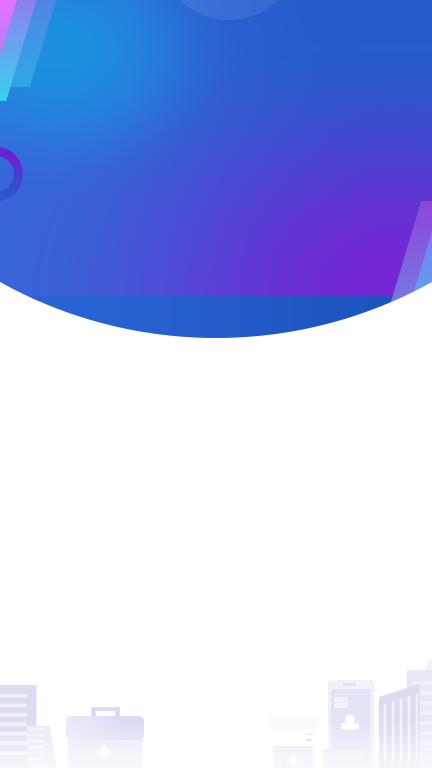
This background is drawn by a WebGL 2 fragment shader. Its source:

```glsl
#version 300 es
precision highp float;
// Curved blue-violet header with slanted ribbons above a pale medical skyline on white.
uniform vec2 u_resolution;
out vec4 outColor;

// The canvas spans GRID units, origin at the lower left.
const vec2 GRID = vec2(432.0, 768.0);
const vec2 HEADER_CENTER = vec2(216.0, 874.6);
const float HEADER_RADIUS = 444.6;
const float STRIP_TOP = 472.0;
const float SLANT = 0.3;

const vec3 BLUE_LEFT = vec3(0.22, 0.39, 0.85);
const vec3 BLUE_RIGHT = vec3(0.14, 0.36, 0.80);
const vec3 CYAN_GLOW = vec3(0.11, 0.56, 0.87);
const vec3 VIOLET_GLOW = vec3(0.46, 0.15, 0.83);
const vec3 STRIP_LEFT = vec3(0.16, 0.39, 0.83);
const vec3 STRIP_RIGHT = vec3(0.12, 0.33, 0.75);
const vec3 PINK = vec3(0.90, 0.45, 1.0);
const vec3 LILAC = vec3(0.56, 0.50, 0.93);
const vec3 AQUA = vec3(0.22, 0.82, 0.94);
const vec3 RING_TOP = vec3(0.43, 0.12, 0.83);
const vec3 RING_BASE = vec3(0.17, 0.33, 0.82);
const vec3 SHADE = vec3(0.86, 0.86, 0.95);
const vec3 MIST = vec3(0.91, 0.91, 0.975);
const vec3 HAZE = vec3(0.945, 0.945, 0.99);
const vec3 WHITE = vec3(1.0);

float unit; // grid units per pixel

float fill(float d) { return clamp(0.5 - d / unit, 0.0, 1.0); }

float box(vec2 p, vec2 lo, vec2 hi, float r) {
  vec2 q = abs(p - 0.5 * (lo + hi)) - 0.5 * (hi - lo) + r;
  return fill(length(max(q, 0.0)) + min(max(q.x, q.y), 0.0) - r);
}

float disc(vec2 p, vec2 c, float r) { return fill(length(p - c) - r); }

float cross2(vec2 p, vec2 c, float arm, float w) {
  return max(box(p, c - vec2(arm, w), c + vec2(arm, w), 0.5),
             box(p, c - vec2(w, arm), c + vec2(w, arm), 0.5));
}

// Evenly repeated bars covering the given share of each period.
float bars(float x, float period, float share) {
  return fill(abs(fract(x / period) - 0.5) * period - 0.5 * share * period);
}

void paint(inout vec3 col, vec3 ink, float mask) { col = mix(col, ink, mask); }

vec3 header(vec2 p) {
  // Soft gradient field
  vec3 col = mix(BLUE_LEFT, BLUE_RIGHT, smoothstep(60.0, 400.0, p.x + 0.3 * (p.y - 620.0)));
  float cyan = length((p - vec2(55.0, 718.0)) / vec2(170.0, 130.0));
  paint(col, CYAN_GLOW, 1.0 - smoothstep(0.1, 1.15, cyan));
  float violet = length((p - vec2(395.0, 480.0)) / vec2(300.0, 200.0));
  paint(col, VIOLET_GLOW, 1.0 - smoothstep(0.0, 1.3, violet));
  paint(col, mix(STRIP_LEFT, STRIP_RIGHT, smoothstep(40.0, 400.0, p.x)), fill(p.y - STRIP_TOP));

  // Faint disc and ring
  paint(col, WHITE, 0.08 * disc(p, vec2(229.0, 818.0), 70.0));
  vec2 hub = vec2(-4.0, 594.0);
  float ring = fill(abs(length(p - hub) - 22.5) - 4.5);
  paint(col, mix(RING_BASE, RING_TOP, smoothstep(570.0, 618.0, p.y)), ring);

  // Slanted ribbons in the upper left
  float depth = GRID.y - p.y;
  float s = p.x + SLANT * depth;
  float t = clamp(depth / 100.0, 0.0, 1.0);
  paint(col, mix(LILAC, AQUA, t), 0.45 * fill(s - 56.0) * fill(depth - 87.0));
  paint(col, mix(LILAC, AQUA, t), fill(s - 36.5) * fill(depth - 101.0));
  paint(col, mix(PINK, LILAC, t), fill(s - 17.0) * fill(depth - 101.0));

  // Slanted ribbons on the right edge
  float u = clamp((depth - 201.0) / 100.0, 0.0, 1.0);
  paint(col, mix(vec3(0.56, 0.27, 0.85), vec3(0.46, 0.47, 0.89), u), fill(481.5 - s) * fill(201.0 - depth));
  paint(col, mix(vec3(0.50, 0.44, 0.92), vec3(0.38, 0.63, 0.95), u), fill(501.5 - s) * fill(201.0 - depth));
  return col;
}

vec3 skyline(vec2 p) {
  vec3 col = WHITE;
  // Left towers
  paint(col, SHADE, box(p, vec2(-9.0, -9.0), vec2(36.5, 83.0), 0.0));
  paint(col, HAZE, bars(p.y - 1.0, 9.5, 0.4) * box(p, vec2(-9.0, 8.0), vec2(27.0, 78.0), 0.0));
  float annex = fill(p.y - 42.0) * fill(27.0 - p.x) * fill(p.x - 57.0 + 0.18 * p.y);
  paint(col, MIST, annex);
  paint(col, HAZE, annex * bars(p.y, 6.0, 0.4) * fill(p.x - 44.0));
  // First aid case
  paint(col, SHADE, box(p, vec2(91.0, 48.0), vec2(120.0, 61.0), 2.0));
  paint(col, WHITE, box(p, vec2(96.0, 48.0), vec2(115.0, 57.0), 0.0));
  paint(col, MIST, box(p, vec2(68.0, -9.0), vec2(142.5, 40.0), 1.0));
  paint(col, mix(MIST, SHADE, smoothstep(70.0, 130.0, p.x)), box(p, vec2(66.0, 28.0), vec2(144.0, 52.0), 5.0));
  paint(col, WHITE, cross2(p, vec2(104.0, 16.0), 7.0, 2.0));
  // Medicine jar
  paint(col, vec3(0.985), box(p, vec2(268.0, 37.0), vec2(318.0, 52.0), 3.0));
  paint(col, MIST, box(p, vec2(273.0, -9.0), vec2(313.0, 22.0), 0.0));
  paint(col, SHADE, bars(p.y - 1.0, 6.0, 0.3) * box(p, vec2(306.0, 23.0), vec2(312.0, 34.0), 0.0));
  paint(col, WHITE, cross2(p, vec2(293.0, 8.0), 6.0, 2.0));
  // Phone with chat bubble and figure
  paint(col, HAZE, box(p, vec2(328.0, -9.0), vec2(374.5, 88.0), 4.0));
  paint(col, mix(MIST, SHADE, 0.4), box(p, vec2(331.0, -9.0), vec2(370.5, 79.0), 1.0));
  paint(col, SHADE, box(p, vec2(343.0, 82.5), vec2(356.0, 84.5), 1.0));
  paint(col, HAZE, box(p, vec2(334.0, 60.0), vec2(348.0, 71.0), 2.0));
  paint(col, WHITE, disc(p, vec2(350.0, 48.5), 5.0));
  paint(col, WHITE, box(p, vec2(341.0, 38.5), vec2(359.0, 45.0), 3.0));
  paint(col, MIST, box(p, vec2(323.0, -9.0), vec2(361.0, 19.0), 2.0));
  // Right towers
  paint(col, HAZE, fill(p.y - 108.0) * fill(429.0 - p.x - SLANT * (108.0 - p.y)));
  paint(col, MIST, box(p, vec2(407.0, -9.0), vec2(450.0, 98.0), 0.0));
  paint(col, HAZE, bars(p.y, 10.0, 0.35) * box(p, vec2(412.0, 20.0), vec2(450.0, 92.0), 0.0));
  float roof = p.y - 71.0 - 0.325 * (p.x - 379.0);
  paint(col, SHADE, fill(roof) * box(p, vec2(379.0, -9.0), vec2(419.5, 90.0), 0.0));
  paint(col, HAZE, fill(roof + 9.0) * bars(p.x - 381.0, 8.0, 0.35) * box(p, vec2(382.0, 4.0), vec2(418.0, 90.0), 0.0));
  // Dissolve toward the ground
  return mix(WHITE, col, mix(0.3, 1.0, smoothstep(-5.0, 55.0, p.y)));
}

void main() {
  vec2 p = gl_FragCoord.xy / u_resolution * GRID;
  unit = GRID.x / u_resolution.x;
  vec3 col = skyline(p);
  paint(col, header(p), disc(p, HEADER_CENTER, HEADER_RADIUS));
  outColor = vec4(col, 1.0);
}
```
